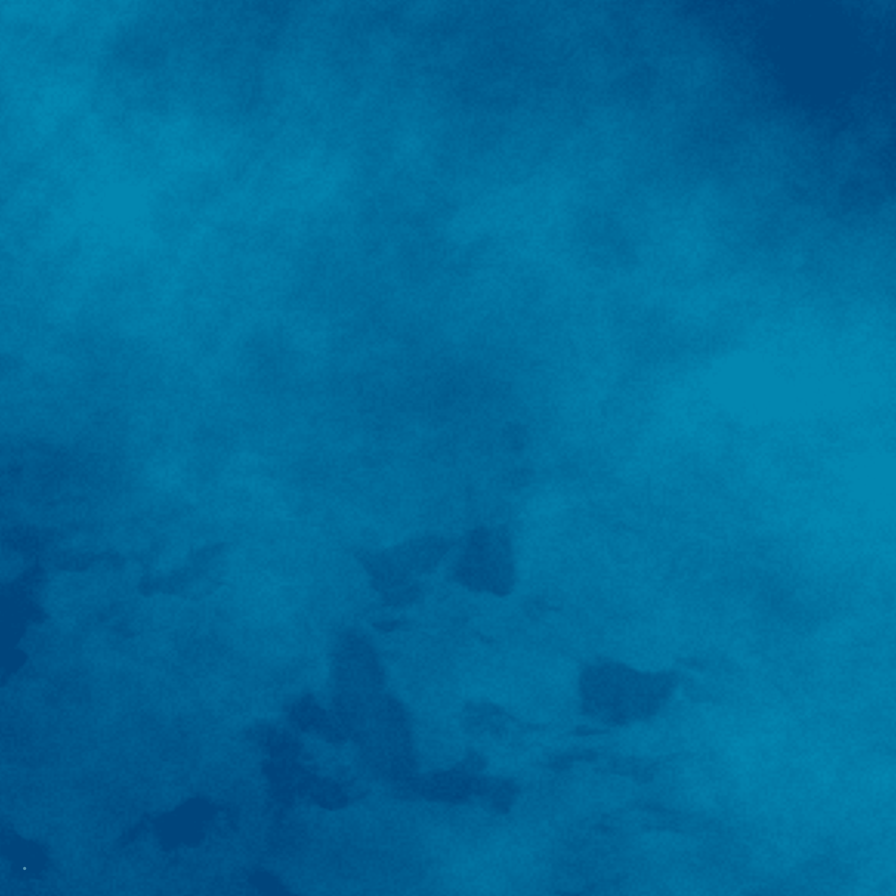
Write a Shadertoy shader that draws this texture.

```glsl
// Aerial view of clear blue sea: mottled shallows, a deep corner and blurred dark reef patches.

const vec3 DEEP_BLUE = vec3(0.0, 0.27, 0.485);
const vec3 SHALLOW_BLUE = vec3(0.012, 0.50, 0.668);
const vec3 FOAM = vec3(0.55, 0.80, 0.85);
const float DEPTH_CONTRAST = 1.38;

float hash(vec2 cell) {
    vec3 q = fract(vec3(cell.xyx) * vec3(0.1031, 0.1030, 0.0973));
    q += dot(q, q.yzx + 33.33);
    return fract((q.x + q.y) * q.z);
}

float noise(vec2 p) {
    vec2 cell = floor(p);
    vec2 f = fract(p);
    f = f * f * f * (f * (f * 6.0 - 15.0) + 10.0);
    float low = mix(hash(cell), hash(cell + vec2(1, 0)), f.x);
    float high = mix(hash(cell + vec2(0, 1)), hash(cell + vec2(1, 1)), f.x);
    return mix(low, high, f.y);
}

mat2 rotation(float angle) {
    float c = cos(angle), s = sin(angle);
    return mat2(c, -s, s, c);
}

// Layered noise, centred on zero
float fbm(vec2 p, int octaves) {
    float sum = 0.0, amplitude = 0.5;
    for (int i = 0; i < octaves; i++) {
        sum += amplitude * (noise(p) - 0.5);
        p = rotation(0.65) * p * 2.03 + 17.3;
        amplitude *= 0.54;
    }
    return sum;
}

vec2 warp(vec2 p, float scale, float amount) {
    return p + amount * vec2(fbm(p * scale + 3.1, 4), fbm(p * scale + 41.7, 4));
}

float softBlob(vec2 p, vec2 centre, vec2 radii, float angle) {
    vec2 q = rotation(angle) * (p - centre) / radii;
    return exp(-dot(q, q));
}

// Broad depth changes: positive is shallow, negative is deep
float seabed(vec2 p) {
    float depth = 0.50 * fbm(p * 4.2 + 8.0, 5);
    depth -= 0.48 * softBlob(p, vec2(0.96, 0.96), vec2(0.34, 0.13), -0.45);
    depth -= 0.28 * softBlob(p, vec2(0.64, 0.90), vec2(0.36, 0.12), -0.25);
    depth -= 0.26 * softBlob(p, vec2(0.14, 0.08), vec2(0.40, 0.20), 0.0);
    depth -= 0.10 * softBlob(p, vec2(0.05, 0.48), vec2(0.22, 0.20), 0.0);
    depth += 0.25 * softBlob(p, vec2(0.84, 0.65), vec2(0.36, 0.15), -0.3);
    depth += 0.20 * softBlob(p, vec2(0.13, 0.82), vec2(0.24, 0.13), 0.9);
    depth += 0.26 * softBlob(p, vec2(1.00, 0.20), vec2(0.24, 0.24), 0.0);
    return 0.69 + DEPTH_CONTRAST * depth;
}

// Dark weed: scattered patches, a broken arc and one upright bed
float reef(vec2 p) {
    vec2 q = warp(p, 12.0, 0.055);
    float region = (1.0 - smoothstep(0.28, 0.58, p.y)) * (1.0 - smoothstep(0.70, 0.94, p.x));
    float patches = smoothstep(0.03, 0.21, fbm(q * vec2(9.0, 16.0) + 23.0, 4)) * region;

    vec2 fromArc = q - vec2(0.71, 0.40);
    float gaps = fbm(q * 13.0 + 5.0, 3);
    float arcWidth = 0.012 + 0.05 * gaps;
    float arc = 1.0 - smoothstep(0.0, 0.024, abs(length(fromArc) - 0.165) - arcWidth);
    float lowerLeft = 1.0 - smoothstep(-0.08, 0.02, fromArc.x + fromArc.y);
    arc *= lowerLeft * smoothstep(-0.12, 0.08, gaps);

    float bed = smoothstep(0.28, 0.66, softBlob(q, vec2(0.41, 0.20), vec2(0.042, 0.105), 0.3));
    return max(0.80 * patches, max(arc, bed));
}

// Slanted wisps of light, strongest towards the upper left
float wisps(vec2 p) {
    vec2 q = rotation(0.85) * warp(p, 4.0, 0.12);
    float fade = smoothstep(0.45, 0.80, p.y) * (1.0 - 0.5 * smoothstep(0.2, 0.9, p.x));
    return fade * fbm(q * vec2(5.0, 20.0), 5);
}

// Rare floating specks near the lower edge
float specks(vec2 p, float gridSize) {
    vec2 cell = floor(p * gridSize);
    vec2 offset = 0.3 + 0.4 * vec2(hash(cell + 7.0), hash(cell + 19.0));
    float chosen = step(0.93, hash(cell + 61.0)) * (1.0 - step(0.14, p.y));
    float distanceToSpeck = length(fract(p * gridSize) - offset) / gridSize;
    return chosen * (1.0 - smoothstep(0.0008, 0.0026, distanceToSpeck));
}

void mainImage(out vec4 fragColor, in vec2 fragCoord) {
    vec2 uv = fragCoord / iResolution.xy;
    vec2 flow = warp(uv, 3.5, 0.14);

    float tone = seabed(flow) + 0.50 * wisps(uv);
    tone -= 0.36 * reef(uv);

    // Swirling surface texture, thin streaks and fine grain
    tone += 0.34 * fbm(warp(uv, 8.0, 0.10) * vec2(14.0, 17.0), 5);
    tone += 0.16 * fbm(warp(uv, 14.0, 0.07) * vec2(60.0, 95.0), 3);
    tone += 0.15 * (noise(uv * 290.0) - 0.5);

    vec3 water = mix(DEEP_BLUE, SHALLOW_BLUE, clamp(tone, 0.0, 1.12));
    fragColor = vec4(mix(water, FOAM, 0.6 * specks(uv, 14.0)), 1.0);
}
```
